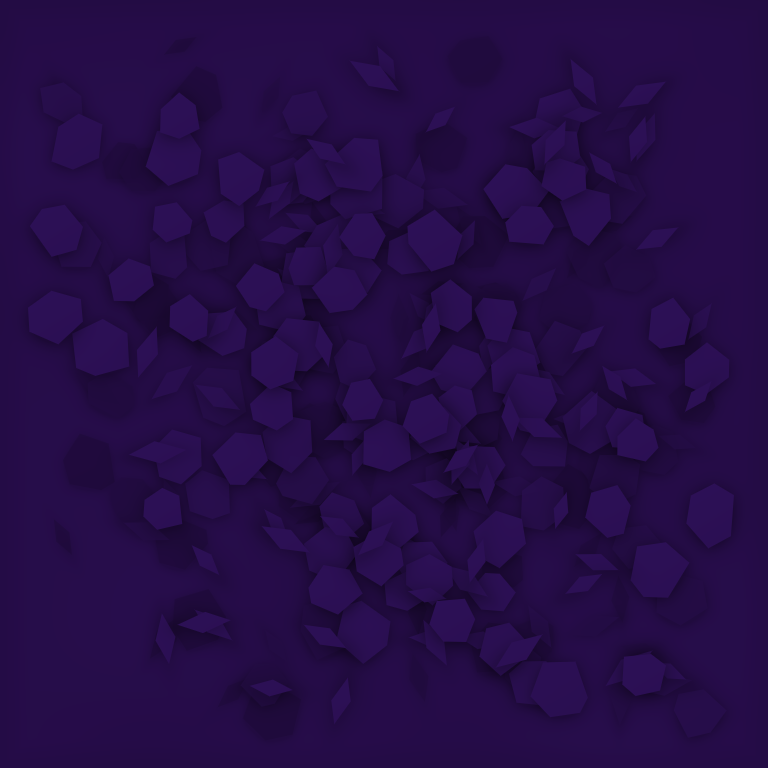
Reproduce this background procedurally as a WebGL 1 fragment shader.

```glsl
precision highp float;
// Dark violet field of scattered, overlapping paper-like hexagons and slivers.
// Shapes are painted from deep to near: each casts a soft shadow, then fills.
// Outlines are intersections of half planes with hashed angles and offsets.

uniform vec2 u_resolution;

const float TAU = 6.2831853;
const int SHAPE_COUNT = 300;
const int SIDE_COUNT = 6;
const float HUB_COUNT = 29.0;
const float REACH = 0.085;

const vec3 BASE = vec3(0.149, 0.049, 0.287);
const vec3 DEEP = vec3(0.116, 0.038, 0.222);
const vec3 NEAR = vec3(0.172, 0.061, 0.332);

vec3 hash3(float seed) {
    vec3 p = fract(vec3(seed) * vec3(0.1031, 0.1030, 0.0973));
    p += dot(p, p.yzx + 33.33);
    return fract((p.xxy + p.yzz) * p.zyx);
}

float valueNoise(vec2 p) {
    vec2 cell = floor(p);
    vec2 f = fract(p);
    f = f * f * (3.0 - 2.0 * f);
    float seed = cell.x + cell.y * 57.0 + 900.0;
    float low = mix(hash3(seed).x, hash3(seed + 1.0).x, f.x);
    float high = mix(hash3(seed + 57.0).x, hash3(seed + 58.0).x, f.x);
    return mix(low, high, f.y);
}

// Free positions are partly pulled towards shared hubs to form clusters.
vec2 shapeCenter(float id) {
    vec3 free = hash3(id * 3.17 + 11.0);
    vec2 hub = hash3(mod(id, HUB_COUNT) * 5.31 + 71.0).xy;
    return 0.035 + 0.93 * mix(free.xy, hub, 0.65 * free.z);
}

// Signed distance of one side; slivers reuse four sides, hexagons have six.
float sideDistance(vec2 p, float side, float sliver, float size, float turn, float seed) {
    float k = mix(side, mod(side, 4.0), sliver);
    vec3 rnd = hash3(seed + k * 1.73);
    float hexAngle = (k + 0.45 * (rnd.x - 0.5)) * TAU / 6.0;
    float lean = mod(k, 2.0) < 0.5 ? 0.19 : -0.19;
    float sliverAngle = (lean + floor(k * 0.5) * 0.5) * TAU;
    float angle = turn + mix(hexAngle, sliverAngle, sliver);
    return dot(p, vec2(cos(angle), sin(angle))) - size * (0.86 + 0.28 * rnd.y);
}

// Returns the outline distance in x and a rounded shadow falloff in y.
vec2 shapeField(vec2 p, float sliver, float size, float turn, float seed, float blur) {
    vec2 drop = p + vec2(0.0, 0.003);
    float outline = -1.0;
    float spread = 0.0;
    for (int k = 0; k < SIDE_COUNT; k++) {
        float side = float(k);
        outline = max(outline, sideDistance(p, side, sliver, size, turn, seed));
        spread += exp(sideDistance(drop, side, sliver, size, turn, seed) / blur);
    }
    return vec2(outline, min(1.0, 1.3 / spread));
}

vec3 paintShape(vec3 color, vec2 uv, float id, float depth, float pixel) {
    vec2 p = uv - shapeCenter(id);
    float dist = length(p);
    if (dist > REACH) return color;

    vec3 rnd = hash3(id * 7.13 + 203.0);
    float sliver = step(0.52, rnd.x);
    float size = mix(mix(0.024, 0.034, rnd.y), mix(0.009, 0.0135, rnd.y), sliver);
    float blur = mix(0.005, 0.010, depth);
    vec2 field = shapeField(p, sliver, size, rnd.z * TAU, id * 13.7 + 400.0, blur);

    // Soft contact shadow, stronger for nearer shapes
    float fade = 1.0 - smoothstep(0.035, REACH, dist);
    color *= 1.0 - mix(0.10, 0.31, depth) * field.y * fade;

    // Flat fill with a faint sheen across the face
    vec3 fill = mix(DEEP, NEAR, smoothstep(0.0, 0.65, depth));
    fill *= 1.0 + 0.5 * dot(p, vec2(-0.5, 0.8));
    float cover = clamp(0.5 - field.x / pixel, 0.0, 1.0);
    return mix(color, fill, cover * mix(0.6, 1.0, smoothstep(0.0, 0.6, depth)));
}

void main() {
    vec2 uv = gl_FragCoord.xy / u_resolution;
    float pixel = 1.0 / min(u_resolution.x, u_resolution.y);

    // Backdrop with broad, barely visible clouds and a darker rim
    vec2 toRim = min(uv, 1.0 - uv);
    float rim = smoothstep(0.0, 0.04, min(toRim.x, toRim.y));
    vec3 color = BASE * (0.97 + 0.07 * valueNoise(uv * 5.0));
    color *= mix(0.95, 1.0, rim);

    // Shapes from deep to near
    for (int i = 0; i < SHAPE_COUNT; i++) {
        float id = float(i);
        color = paintShape(color, uv, id, id / float(SHAPE_COUNT), pixel);
    }
    gl_FragColor = vec4(color, 1.0);
}
```
